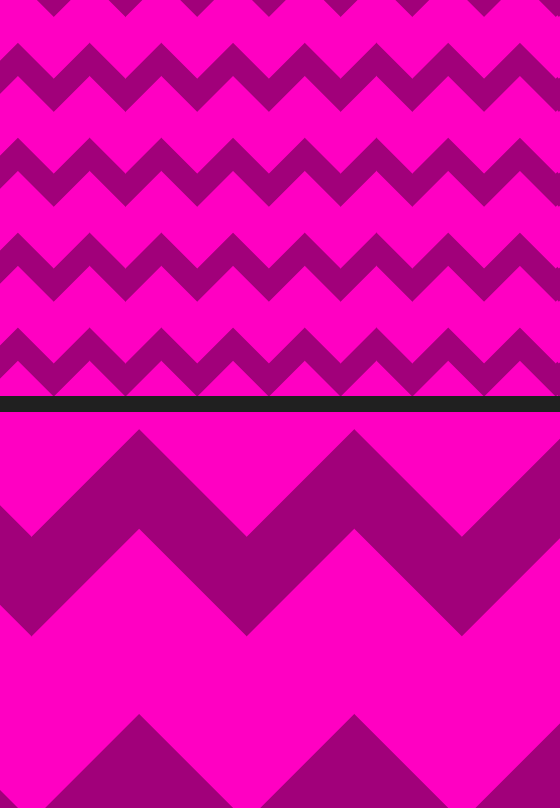
Top, the full canvas; bottom, a detail of the centre.
Give the GLSL for this pattern, as a Shadertoy shader.

```glsl
// Horizontal dark magenta chevron stripes on a bright pink ground.

// Drop of the zigzag below its peaks: 0 at a peak, half a period at a valley.
float zigzagDrop(float x, float period) {
    return period * abs(fract(x / period + 0.5) - 0.5);
}

// Signed distance to the nearest chevron stripe; its sides run at 45 degrees.
float chevronDistance(vec2 p, float period, float spacing, float halfHeight) {
    float offset = p.y + zigzagDrop(p.x, period);
    offset -= spacing * round(offset / spacing);
    return (abs(offset) - halfHeight) * 0.7071;
}

void mainImage(out vec4 fragColor, in vec2 fragCoord) {
    vec2 uv = fragCoord / iResolution.y;
    float pixel = 1.0 / iResolution.y;

    // Mirrored seam near the right edge doubles the last valley
    uv.x = min(uv.x, 2.0 * 1.4074 - uv.x);

    // Stripes, placed from the first peak of the top full row
    float d = chevronDistance(uv - vec2(0.0452, 0.850), 0.1811, 0.2397, 0.0419);
    float stripe = 1.0 - smoothstep(-0.6 * pixel, 0.6 * pixel, d);

    vec3 pink = vec3(1.0, 0.0, 0.76);
    vec3 plum = vec3(0.63, 0.0, 0.48);
    fragColor = vec4(mix(pink, plum, stripe), 1.0);
}
```
